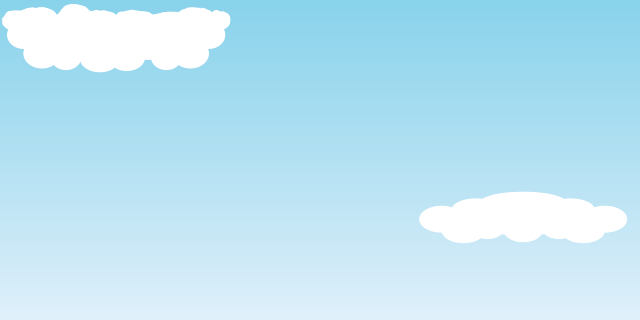
A Shadertoy shader for this background:

```glsl
const vec3 SKY_TOP = vec3(0.535, 0.825, 0.920);
const vec3 SKY_MIDDLE = vec3(0.700, 0.880, 0.950);
const vec3 SKY_BOTTOM = vec3(0.875, 0.940, 0.982);
const vec3 CLOUD_WHITE = vec3(1.0);

float hash(vec2 cell) {
    return fract(sin(dot(cell, vec2(127.1, 311.7))) * 43758.5);
}

float valueNoise(vec2 p) {
    vec2 cell = floor(p);
    vec2 f = fract(p);
    f = f * f * (3.0 - 2.0 * f);
    float low = mix(hash(cell), hash(cell + vec2(1, 0)), f.x);
    float high = mix(hash(cell + vec2(0, 1)), hash(cell + vec2(1, 1)), f.x);
    return mix(low, high, f.y);
}

// Approximate signed distance to an ellipse
float puff(vec2 p, vec2 center, vec2 radii) {
    vec2 q = (p - center) / radii;
    float k = max(length(q), 0.01);
    return k * (k - 1.0) / max(length(q / radii), 0.0001);
}

float box(vec2 p, vec2 halfSize) {
    vec2 d = abs(p) - halfSize;
    return length(max(d, 0.0)) + min(max(d.x, d.y), 0.0);
}

// Wide cloud: mirrored lobes, uneven crown and a ragged upper rim
float largeCloud(vec2 p) {
    vec2 m = vec2(abs(p.x), p.y);
    float d = box(p - vec2(0.0, -0.3), vec2(28.4, 6.9));
    d = min(d, puff(m, vec2(31.8, 5.1), vec2(3.9, 3.2)));
    d = min(d, puff(m, vec2(28.9, 0.6), vec2(5.2, 4.4)));
    d = min(d, puff(m, vec2(23.2, -5.2), vec2(5.8, 4.7)));
    d = min(d, puff(m, vec2(15.7, -6.2), vec2(4.9, 4.2)));
    d = min(d, puff(m, vec2(6.0, 5.6), vec2(7.0, 2.7)));
    d = min(d, puff(m, vec2(24.7, 6.3), vec2(6.2, 3.0)));
    d = min(d, puff(p, vec2(-12.9, 6.3), vec2(5.5, 3.8)));
    d = min(d, puff(p, vec2(17.0, 5.8), vec2(8.0, 1.9)));
    d = min(d, puff(p, vec2(-5.1, -6.7), vec2(6.3, 4.4)));
    d = min(d, puff(p, vec2(3.3, -6.5), vec2(5.7, 4.2)));
    float ragged = smoothstep(2.0, 5.0, p.y);
    return d + 0.6 * ragged * (valueNoise(p * 0.8) - 0.5);
}

// Small cloud: symmetric lobes around a flat oval body
float smallCloud(vec2 p) {
    vec2 m = vec2(abs(p.x), p.y);
    float d = puff(p, vec2(0.0), vec2(26.0, 5.2));
    d = min(d, puff(m, vec2(25.5, -0.3), vec2(7.0, 4.2)));
    d = min(d, puff(m, vec2(14.8, 2.6), vec2(7.6, 3.6)));
    d = min(d, puff(p, vec2(0.0, 4.9), vec2(13.5, 3.4)));
    d = min(d, puff(m, vec2(18.7, -3.9), vec2(6.8, 3.9)));
    d = min(d, puff(m, vec2(11.2, -2.6), vec2(5.7, 3.9)));
    return min(d, puff(p, vec2(0.0, -3.6), vec2(6.2, 3.9)));
}

vec3 sky(float height) {
    vec3 lower = mix(SKY_BOTTOM, SKY_MIDDLE, clamp(height * 2.0, 0.0, 1.0));
    return mix(lower, SKY_TOP, clamp(height * 2.0 - 1.0, 0.0, 1.0));
}

float coverage(float d, float pixel) {
    return 1.0 - smoothstep(-0.6 * pixel, 0.6 * pixel, d);
}

void mainImage(out vec4 fragColor, in vec2 fragCoord) {
    // Canvas units: the width is 200, the height 100
    vec2 p = fragCoord / iResolution.xy * vec2(200.0, 100.0);
    float pixel = 100.0 / iResolution.y;

    vec3 color = sky(p.y / 100.0);
    float clouds = min(largeCloud(p - vec2(36.3, 88.5)),
                       smallCloud(p - vec2(163.5, 31.8)));
    color = mix(color, CLOUD_WHITE, coverage(clouds, pixel));
    fragColor = vec4(color, 1.0);
}
```
